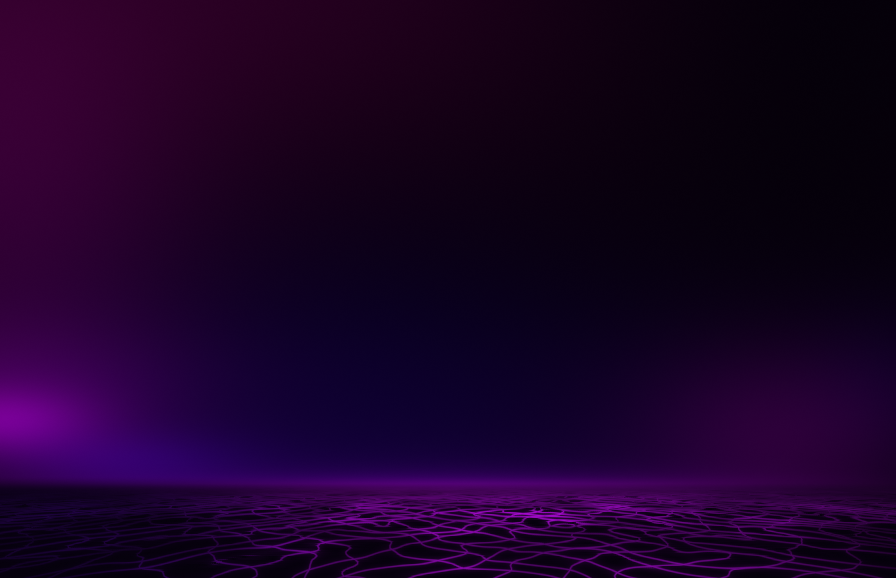
Write a WebGL 2 fragment shader that draws this background.

```glsl
#version 300 es
precision highp float;
// A dark violet haze above a glowing net that recedes to a low horizon.
// The haze is a sum of soft elliptical lights; the net is two families of
// diagonal lines, bent by smooth noise, on a plane seen in perspective.

#define HORIZON 0.163
#define DEPTH_BIAS 0.045
#define CELLS_ACROSS 1.45
#define CELLS_DEEP 0.95
#define BEND 0.95
#define LINE_WIDTH 0.0012
#define LINE_GLOW 0.005

uniform vec2 u_resolution;
out vec4 fragColor;

vec2 hash22(vec2 p) {
    vec3 q = fract(p.xyx * vec3(0.1031, 0.1030, 0.0973));
    q += dot(q, q.yzx + 33.33);
    return fract((q.xx + q.yz) * q.zy);
}

// Smooth pair of noise values in -0.5..0.5
vec2 noise22(vec2 p) {
    vec2 cell = floor(p), f = fract(p);
    f = f * f * f * (f * (f * 6.0 - 15.0) + 10.0);
    vec2 low = mix(hash22(cell), hash22(cell + vec2(1.0, 0.0)), f.x);
    vec2 high = mix(hash22(cell + vec2(0.0, 1.0)), hash22(cell + 1.0), f.x);
    return mix(low, high, f.y) - 0.5;
}

// Gaussian light with its own radius on each axis
float glow(vec2 uv, vec2 center, vec2 radius) {
    vec2 d = (uv - center) / radius;
    return exp(-dot(d, d));
}

// Distance to the nearest whole value of a field, in canvas heights
float lineDistance(float field) {
    float slope = length(vec2(dFdx(field), dFdy(field))) * u_resolution.y;
    return abs(fract(field + 0.5) - 0.5) / max(slope, 0.5);
}

vec3 skyColor(vec2 uv) {
    float h = max(uv.y - HORIZON, 0.0);
    vec3 color = vec3(0.02, 0.002, 0.037);

    // Wine haze along the top and left
    float topHaze = (1.0 - smoothstep(0.25, 0.95, uv.x)) * smoothstep(0.42, 1.05, uv.y);
    color += vec3(0.125, 0.0, 0.085) * topHaze;
    color += vec3(0.145, 0.0, 0.135) * glow(uv, vec2(0.0, 0.6), vec2(0.22, 0.46));

    // Indigo depth in the middle and at the right edge
    color += vec3(0.022, 0.0, 0.125) * glow(uv, vec2(0.35, 0.28), vec2(0.32, 0.29));
    color += vec3(0.016, 0.0, 0.055) * glow(uv, vec2(0.8, 0.28), vec2(0.32, 0.22));
    color += vec3(0.01, 0.0, 0.05) * glow(uv, vec2(1.0, 0.34), vec2(0.1, 0.14));

    // Hot light at the left edge and its violet skirt
    color += vec3(0.23, 0.0, 0.26) * glow(uv, vec2(0.0, 0.272), vec2(0.1, 0.055));
    color += vec3(0.13, 0.0, 0.17) * glow(uv, vec2(0.0, 0.31), vec2(0.2, 0.13));
    color += vec3(0.07, 0.0, 0.19) * glow(uv, vec2(0.14, 0.2), vec2(0.14, 0.055));

    // Faint plum light at the right
    color += vec3(0.13, 0.0, 0.11) * glow(uv, vec2(0.87, 0.25), vec2(0.16, 0.15));

    // Thin bright band over the horizon
    float span = glow(uv, vec2(0.5, uv.y), vec2(0.36, 1.0));
    color += span * vec3(0.07, 0.0, 0.14) * exp(-h / 0.055);
    color += span * vec3(0.21, 0.0, 0.22) * exp(-h / 0.016);
    return color;
}

vec3 floorColor(vec2 uv, float aspect) {
    float below = max(HORIZON - uv.y, 0.0);
    float depth = below + DEPTH_BIAS;
    vec2 plane = vec2((uv.x - 0.5) * aspect * CELLS_ACROSS, CELLS_DEEP) / depth;
    vec2 bent = plane + BEND * noise22(plane * 0.9 + 40.0)
                      + 0.25 * noise22(plane * 2.1 + 90.0);

    // Two crossing families make flattened diamonds
    float rising = lineDistance(bent.x + bent.y);
    float falling = lineDistance(bent.x - bent.y);
    float dist = min(rising, falling);
    float pixel = 1.0 / u_resolution.y;
    float line = 1.0 - smoothstep(0.0, LINE_WIDTH + pixel, dist);
    float halo = exp(-rising / LINE_GLOW) + exp(-falling / LINE_GLOW);
    float strength = 0.85 + 0.8 * noise22(plane * 0.8 + 17.0).x;
    float net = (0.62 * line + 0.16 * halo) * strength;

    // Far rows melt into an even tone
    float rowHeight = depth * depth / CELLS_DEEP;
    net = mix(0.3, net, smoothstep(0.002, 0.009, rowHeight));

    float light = 0.2 + 0.8 * glow(uv, vec2(0.57, uv.y), vec2(0.37, 1.0));
    vec3 lineColor = mix(vec3(0.26, 0.02, 0.55), vec3(0.56, 0.03, 0.68),
                         smoothstep(0.05, 0.45, uv.x));
    vec3 color = vec3(0.02, 0.003, 0.045) + lineColor * net * light;
    float span = glow(uv, vec2(0.5, uv.y), vec2(0.36, 1.0));
    return color + vec3(0.13, 0.0, 0.16) * span * exp(-below / 0.012);
}

void main() {
    vec2 uv = gl_FragCoord.xy / u_resolution;
    float aspect = u_resolution.x / u_resolution.y;
    float skyMask = smoothstep(HORIZON - 0.014, HORIZON + 0.014, uv.y);
    vec3 color = mix(floorColor(uv, aspect), skyColor(uv), skyMask);

    // Fine dither against banding
    color += (hash22(gl_FragCoord.xy).x - 0.5) / 255.0;
    fragColor = vec4(clamp(color, 0.0, 1.0), 1.0);
}
```
